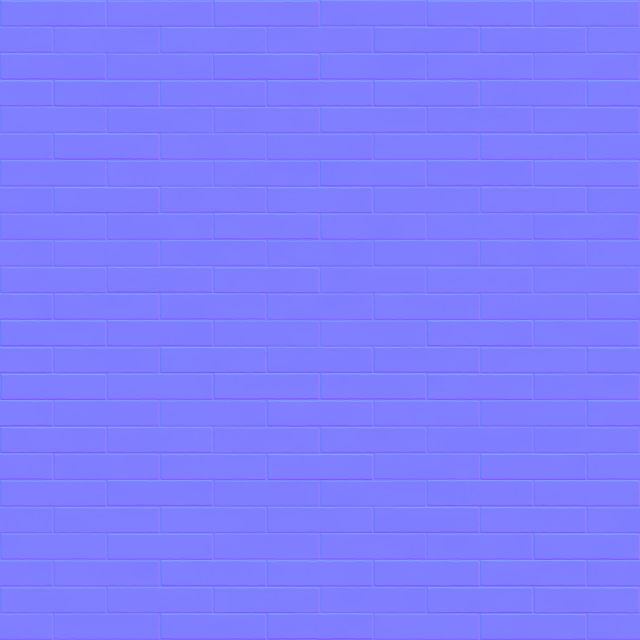
This texture map is drawn by a WebGL 2 fragment shader. Its source:

```glsl
#version 300 es
precision highp float;
// Tangent-space normal map of a running-bond brick wall, 6 bricks by 24 courses.
// A bevelled height field is differentiated into slopes, then gentle face
// undulation and a small tilt per brick are added before encoding.

uniform vec2 u_resolution;
out vec4 fragColor;

float hash(vec2 p) {
    vec3 q = fract(p.xyx * vec3(0.1031, 0.1030, 0.0973));
    q += dot(q, q.yzx + 33.33);
    return fract((q.x + q.y) * q.z);
}

float noise(vec2 p) {
    vec2 cell = floor(p), f = fract(p);
    f = f * f * (3.0 - 2.0 * f);
    return mix(mix(hash(cell), hash(cell + vec2(1, 0)), f.x),
               mix(hash(cell + vec2(0, 1)), hash(cell + vec2(1, 1)), f.x), f.y);
}

// Brick-local coordinates: one unit per brick, every other course shifted
vec2 brickCoord(vec2 wall) {
    float course = floor(wall.y);
    return vec2(wall.x / 4.0 + 0.5 * mod(course + 1.0, 2.0), wall.y);
}

// Index that wraps, so that the map tiles
vec2 brickId(vec2 brick) {
    return mod(floor(brick), vec2(6, 24));
}

// Raised brick with a worn bevel; wall units are brick heights
float brickHeight(vec2 wall) {
    vec2 brick = brickCoord(wall);
    vec2 id = brickId(brick);
    vec2 local = (fract(brick) - 0.5) * vec2(4, 1);
    local += 0.022 * (vec2(hash(id + 3.7), hash(id + 8.1)) - 0.5);

    // Rounded rectangle, its outline slightly uneven
    vec2 q = abs(local) - vec2(1.965, 0.465) + 0.04;
    float edge = length(max(q, 0.0)) + min(max(q.x, q.y), 0.0) - 0.04;
    edge += 0.022 * (noise(wall * 5.0) - 0.5);

    float depth = 0.0075 + 0.0065 * hash(id + 15.3);
    return depth * (1.0 - smoothstep(-0.03, 0.035, edge));
}

void main() {
    vec2 wall = gl_FragCoord.xy / u_resolution * 24.0;

    // Central differences across about one pixel smooth the bevels
    float e = max(0.012, 12.0 / u_resolution.y);
    vec2 slope = vec2(
        brickHeight(wall + vec2(e, 0)) - brickHeight(wall - vec2(e, 0)),
        brickHeight(wall + vec2(0, e)) - brickHeight(wall - vec2(0, e))) / (2.0 * e);
    slope.x *= 0.75;

    // Soft undulation and tilt of each face
    vec2 id = brickId(brickCoord(wall));
    vec2 facePoint = wall * vec2(0.8, 1.6) + 19.0 * hash(id);
    vec2 wave = vec2(noise(facePoint), noise(facePoint + 41.0)) - 0.5;
    vec2 tilt = vec2(hash(id + 21.0), hash(id + 34.0)) - 0.5;
    vec2 grain = vec2(noise(wall * 9.0), noise(wall * 9.0 + 57.0)) - 0.5;
    vec2 face = vec2(0.0, -0.012) + 0.022 * wave + 0.012 * tilt + 0.006 * grain;

    vec3 normal = normalize(vec3(face - slope, 1.0));
    fragColor = vec4(normal * 0.5 + 0.5, 1.0);
}
```
